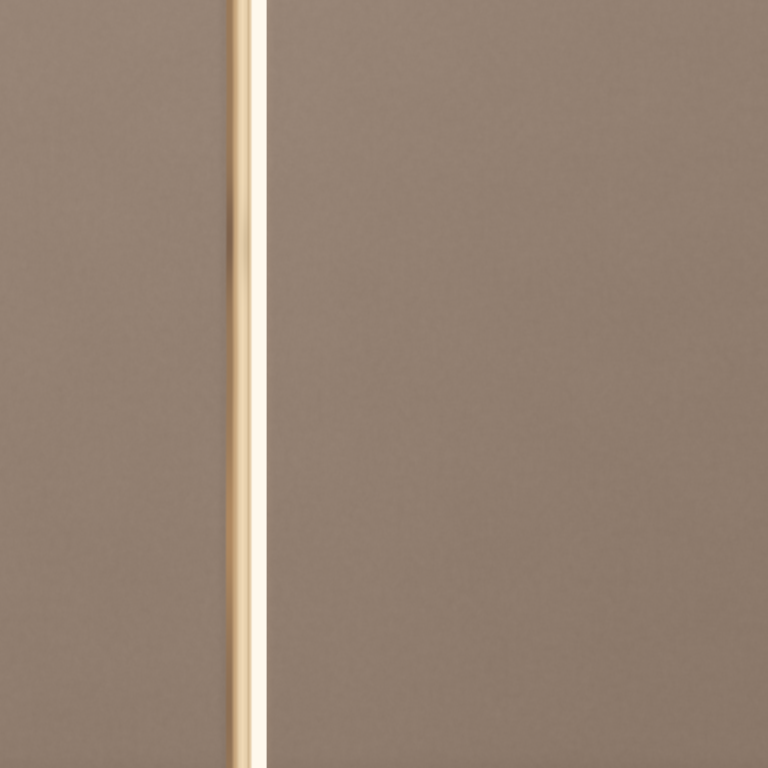
Give the GLSL for this texture, as a three.js fragment shader.

```glsl
varying vec2 vUv;

vec2 hashGradient(vec2 cell) {
  vec2 p = vec2(dot(cell, vec2(127.1, 311.7)), dot(cell, vec2(269.5, 183.3)));
  return 2.0 * fract(sin(p) * 43758.55) - 1.0;
}

float gradientNoise(vec2 p) {
  vec2 cell = floor(p);
  vec2 f = fract(p);
  vec2 w = f * f * f * (f * (f * 6.0 - 15.0) + 10.0);
  float a = dot(hashGradient(cell), f);
  float b = dot(hashGradient(cell + vec2(1.0, 0.0)), f - vec2(1.0, 0.0));
  float c = dot(hashGradient(cell + vec2(0.0, 1.0)), f - vec2(0.0, 1.0));
  float d = dot(hashGradient(cell + vec2(1.0, 1.0)), f - vec2(1.0, 1.0));
  return mix(mix(a, b, w.x), mix(c, d, w.x), w.y);
}

float fractalNoise(vec2 p, float gain) {
  float sum = 0.0;
  float amplitude = 1.0;
  for (int i = 0; i < 3; i++) {
    sum += amplitude * gradientNoise(p);
    p = p * 2.03 + vec2(17.3, 9.1);
    amplitude *= gain;
  }
  return sum;
}

float softStep(float x, float edge, float halfWidth) {
  return smoothstep(edge - halfWidth, edge + halfWidth, x);
}

float bell(float x, float center, float width) {
  float d = (x - center) / width;
  return exp(-d * d);
}

// Matte taupe wall with a slow diagonal falloff and fine grain
vec3 wallColor(vec2 uv, vec3 base) {
  float light = 0.034 * (uv.y - 0.5) - 0.020 * (uv.x - 0.5);
  light += 0.006 * bell(uv.x, 0.42, 0.20);
  light -= 0.012 * bell(uv.y, 0.0, 0.012);
  float grain = 0.011 * fractalNoise(uv * vec2(95.0, 80.0), 0.8);
  float mottling = 0.006 * fractalNoise(uv * 9.0, 0.5);
  return base + light + grain + mottling;
}

// Brown shaded side of the metal, varying along its height
vec3 shadedSide(float y) {
  vec3 brown = vec3(0.60, 0.475, 0.35);
  vec3 amber = vec3(0.71, 0.55, 0.38);
  vec3 umber = vec3(0.46, 0.355, 0.28);
  vec3 color = mix(brown, amber, 0.75 * bell(y, 0.31, 0.10));
  color = mix(color, umber, 0.75 * bell(y, 0.69, 0.07));
  return mix(color, umber, 0.35 * bell(y, 0.08, 0.09));
}

// Polished strip: shaded side, golden bevel, groove, bright face
vec3 stripColor(vec2 uv, float wobble) {
  vec3 gold = vec3(0.91, 0.82, 0.68);
  vec3 groove = vec3(0.77, 0.66, 0.51);
  vec3 face = vec3(1.0, 0.975, 0.93);
  vec3 color = shadedSide(uv.y);
  color = mix(color, vec3(0.78, 0.65, 0.49), softStep(uv.x, 0.3035 + wobble, 0.003));
  color = mix(color, gold, softStep(uv.x, 0.3095 + wobble, 0.0035));
  color += 0.03 * bell(uv.x, 0.316, 0.002);
  color = mix(color, groove, 0.6 * bell(uv.x, 0.3235, 0.0018));
  color -= 0.07 * bell(uv.x, 0.319, 0.006) * bell(uv.y, 0.68, 0.05);
  return mix(color, face, softStep(uv.x, 0.3275, 0.0018));
}

void main() {
  vec2 uv = vUv;
  vec3 color = wallColor(uv, vec3(0.567, 0.493, 0.436));

  // Faint contact shadow and warm spill beside the strip
  color *= 1.0 - 0.035 * bell(uv.x, 0.292, 0.006);
  color += vec3(0.018, 0.013, 0.008) * bell(uv.x, 0.349, 0.005);

  float wobble = 0.0012 * gradientNoise(vec2(3.7, uv.y * 7.0));
  float leftEdge = softStep(uv.x, 0.2945 + wobble, 0.0022);
  float rightEdge = 1.0 - softStep(uv.x, 0.3472, 0.0012);
  color = mix(color, stripColor(uv, wobble), leftEdge * rightEdge);

  gl_FragColor = vec4(clamp(color, 0.0, 1.0), 1.0);
}
```
